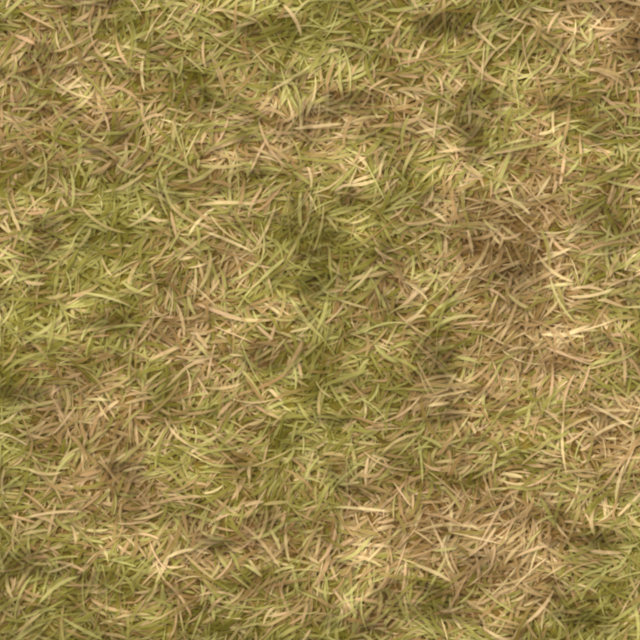
Reproduce this texture procedurally as a WebGL 1 fragment shader.

```glsl
precision highp float;
// Worn lawn: fine curved grass blades, part green and part dry straw, over soil.
// Jittered grids of soft tapered blades are stacked from deep to top; noise decides
// where the turf is dry, lush or bare and groups tone and direction into tufts.
uniform vec2 u_resolution;

#define LAYERS 26
#define DEEP_CELLS 34.0
#define TOP_CELLS 18.0
#define BLADE_WIDTH 0.0025
#define SOFTNESS 0.0021
#define LEAN 0.45
#define SPREAD 1.8
#define SHADOW 0.14
#define DRYNESS 0.47
#define TUFT_CONTRAST 0.50

const vec3 SOIL        = vec3(0.47, 0.34, 0.19);
const vec3 MOSS        = vec3(0.44, 0.40, 0.14);
const vec3 GREEN_DARK  = vec3(0.46, 0.42, 0.14);
const vec3 GREEN_LIGHT = vec3(0.75, 0.71, 0.43);
const vec3 DRY_DARK    = vec3(0.55, 0.42, 0.23);
const vec3 STRAW       = vec3(0.90, 0.80, 0.57);
const vec3 PINK_STRAW  = vec3(0.86, 0.70, 0.53);

vec4 hash4(vec3 p) {
  vec4 q = fract(p.xyzx * vec4(0.1031, 0.1030, 0.0973, 0.1099));
  q += dot(q, q.wzxy + 33.33);
  return fract((q.xxyz + q.yzzw) * q.zywx);
}

float noise(vec2 p) {
  vec2 i = floor(p), f = fract(p);
  f = f * f * (3.0 - 2.0 * f);
  float a = hash4(vec3(i, 7.0)).x;
  float b = hash4(vec3(i + vec2(1.0, 0.0), 7.0)).x;
  float c = hash4(vec3(i + vec2(0.0, 1.0), 7.0)).x;
  float d = hash4(vec3(i + vec2(1.0, 1.0), 7.0)).x;
  return mix(mix(a, b, f.x), mix(c, d, f.x), f.y);
}

float fbm(vec2 p) {
  float sum = 0.0, amp = 0.53;
  for (int i = 0; i < 4; i++) {
    sum += amp * noise(p);
    p = mat2(1.6, 1.2, -1.2, 1.6) * p + 11.7;
    amp *= 0.5;
  }
  return sum;
}

// Returns blade coverage and shadow coverage.
vec2 blade(vec2 p, float angle, float halfLength, float width, float bend, float soft) {
  float c = cos(angle), s = sin(angle);
  vec2 q = vec2(c * p.x + s * p.y, c * p.y - s * p.x);
  float t = q.x / halfLength;
  q.y += bend * halfLength * (t * t - 0.3);
  float taper = max(1.0 - t * t, 0.0);
  float w = width * sqrt(taper);
  float ends = smoothstep(0.0, 0.6, taper);
  float body = (1.0 - smoothstep(w - soft, w + soft, abs(q.y))) * ends;
  float shade = (1.0 - smoothstep(0.0, width * 3.0, abs(q.y + width * 0.7))) * ends;
  return vec2(body, shade);
}

vec3 bladeColor(float kind, float tone, float dry) {
  vec3 green = mix(GREEN_DARK, GREEN_LIGHT, tone);
  vec3 tip = mix(STRAW, PINK_STRAW, fract(kind * 17.0));
  vec3 straw = mix(DRY_DARK, tip, tone);
  return mix(green, straw, smoothstep(-0.25, 0.25, dry - kind));
}

// Direction shared by the blades of one tuft.
float tuftLean(vec2 p) {
  return 0.4 * sin(23.0 * p.x + 3.0 * sin(17.0 * p.y)) + 0.3 * sin(31.0 * p.y - 13.0 * p.x);
}

void main() {
  vec2 p = gl_FragCoord.xy / u_resolution.y;
  float soft = max(SOFTNESS, 0.7 / u_resolution.y);

  // Broad patches: dry toward the right, lush toward the upper left
  float dry = DRYNESS + 1.5 * (fbm(p * 6.0 + 3.1) - 0.5);
  dry += 0.28 * (p.x - 0.5) - 0.16 * (p.y - 0.5);
  dry = clamp(dry, 0.05, 0.95);
  float bare = smoothstep(0.58, 0.76, fbm(p * vec2(15.0, 26.0) + 41.0));
  float tuft = fbm(p * vec2(16.0, 25.0) + 70.0) - 0.5;

  // Ground between the blades
  vec3 color = mix(MOSS, SOIL, clamp(dry + 0.4 * bare, 0.0, 1.0));
  color *= 0.85 + 0.4 * noise(p * vec2(45.0, 70.0));

  // Blades, deep layers first
  for (int layer = 0; layer < LAYERS; layer++) {
    float depth = float(layer) / float(LAYERS - 1);
    float cells = mix(DEEP_CELLS, TOP_CELLS, depth);
    vec2 shift = 0.37 * float(layer) * vec2(1.0, 1.7);
    vec2 grid = p * cells + shift;
    vec2 home = floor(grid);
    for (int y = -1; y <= 1; y++) {
      for (int x = -1; x <= 1; x++) {
        vec2 cell = home + vec2(float(x), float(y));
        vec4 h = hash4(vec3(cell, float(layer) + 20.0));
        vec4 g = hash4(vec3(cell, float(layer) + 90.0));
        vec2 offset = (grid - cell - h.xy) / cells;
        vec2 root = (cell + h.xy - shift) / cells;
        float angle = LEAN + (h.z + g.x - 1.0) * SPREAD + tuftLean(root);
        float halfLength = mix(0.36, 0.92, h.w * h.w) / cells;
        float width = BLADE_WIDTH * mix(0.6, 1.25, g.y);
        vec2 b = blade(offset, angle, halfLength, width, (g.z - 0.5) * 0.5, soft);
        float tone = clamp(g.w * 0.85 + 0.22 * depth - 0.04 + 0.5 * tuft, 0.0, 1.0);
        vec3 tint = bladeColor(fract(h.z * 7.0 + g.y), tone, dry);
        color *= 1.0 - SHADOW * b.y;
        color = mix(color, tint, b.x * mix(0.88, 0.6, bare));
      }
    }
  }

  // Uneven light over tufts and hollows
  color *= 1.09 + TUFT_CONTRAST * tuft - 0.10 * bare;
  color += 0.03 * (noise(p * 120.0) - 0.5);
  gl_FragColor = vec4(clamp(color, 0.0, 1.0), 1.0);
}
```
